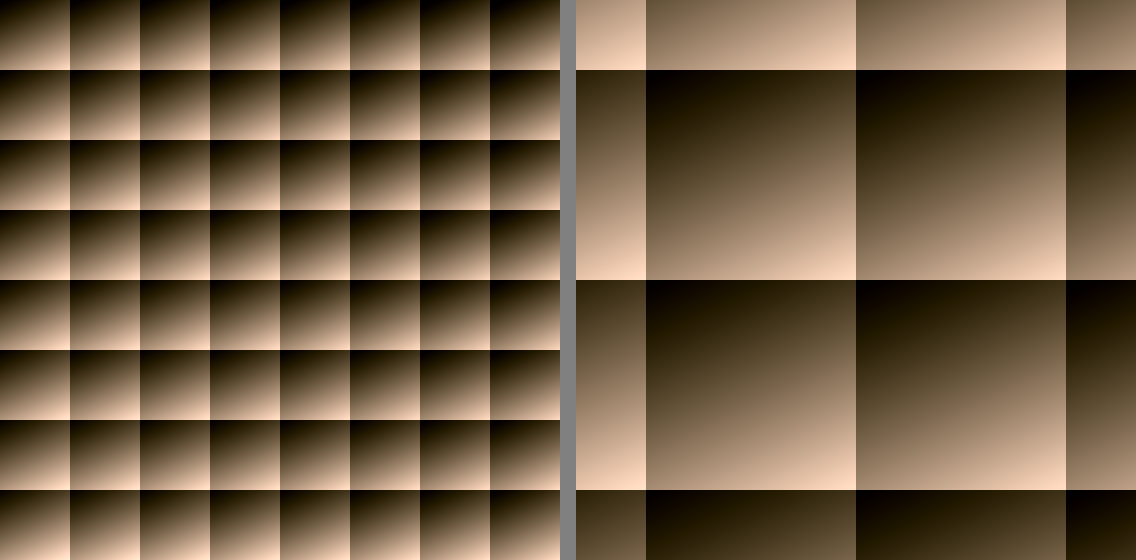
Left: the whole. Right: its middle third, enlarged.
This pattern is drawn by a WebGL 2 fragment shader. Its source:

```glsl
#version 300 es
precision highp float;

uniform vec2 u_resolution;
out vec4 fragColor;

const vec2 REPEATS = vec2(8.0);
const vec2 RAMP_WEIGHT = vec2(0.31, 0.69);  // share of rightward and downward ramps
const vec2 CELL_DRIFT = vec2(-0.06, -0.06); // tone change across and up the canvas
const float TONE_CURVE = 1.28;
const vec3 SHADOW = vec3(0.0, -0.02, -0.12);
const vec3 HIGHLIGHT = vec3(1.03, 0.88, 0.78);
const int SAMPLES = 3;                     // per axis, smooths the cell seams

// Brightness of a tilted ramp restarting in every cell
float cellTone(vec2 uv) {
    vec2 grid = uv * REPEATS;
    vec2 local = fract(grid);
    vec2 cellCentre = (floor(grid) + 0.5) / REPEATS;
    float ramp = dot(vec2(local.x, 1.0 - local.y), RAMP_WEIGHT);
    ramp += dot(cellCentre - 0.5, CELL_DRIFT);
    return pow(max(ramp, 0.0), TONE_CURVE);
}

vec3 cellColour(vec2 uv) {
    return clamp(mix(SHADOW, HIGHLIGHT, cellTone(uv)), 0.0, 1.0);
}

void main() {
    // Average evenly spaced points inside the pixel
    vec3 colour = vec3(0.0);
    for (int row = 0; row < SAMPLES; row++) {
        for (int column = 0; column < SAMPLES; column++) {
            vec2 offset = (vec2(column, row) + 0.5) / float(SAMPLES) - 0.5;
            colour += cellColour((gl_FragCoord.xy + offset) / u_resolution);
        }
    }
    fragColor = vec4(colour / float(SAMPLES * SAMPLES), 1.0);
}
```
